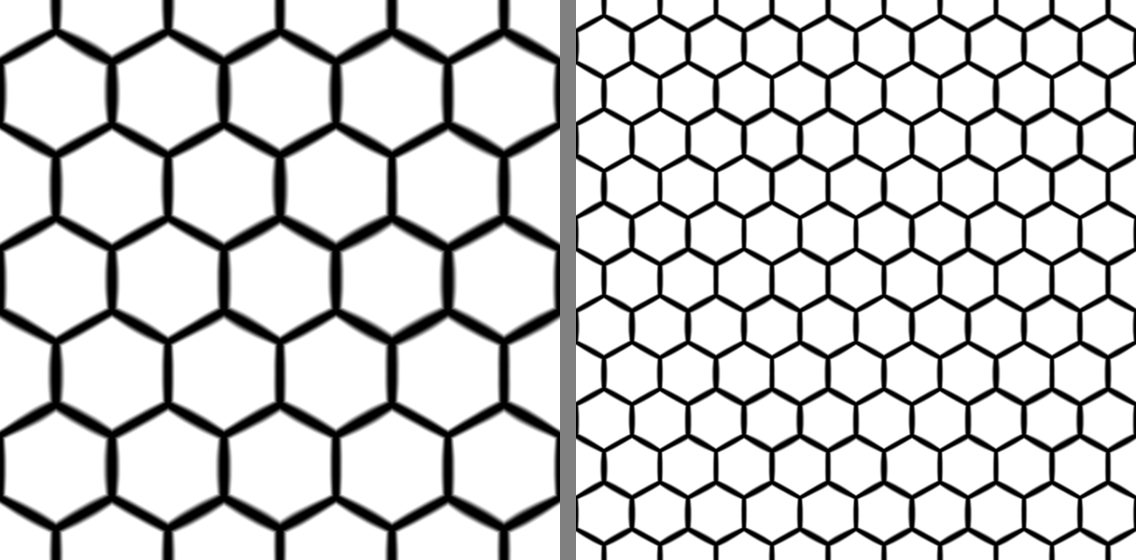
Left, the tile; right, the same tile 2 across and 2 down.
Write a three.js fragment shader that draws this pattern.

```glsl
// Honeycomb of soft black lines on white: 5 cells across, 6 staggered rows.
// Distances to the cell sides give the lines; wrapping noise varies their
// width, and they narrow slightly towards the corners where they meet.

varying vec2 vUv;

float hash(vec2 p) {
  return fract(sin(dot(p, vec2(127.1, 311.7))) * 43758.55);
}

// Value noise on a lattice that wraps after "period" cells.
float wrappedNoise(vec2 p, float period) {
  vec2 cell = floor(p);
  vec2 f = fract(p);
  f = f * f * (3.0 - 2.0 * f);
  vec2 lo = mod(cell, period);
  vec2 hi = mod(cell + 1.0, period);
  return mix(mix(hash(lo), hash(vec2(hi.x, lo.y)), f.x),
             mix(hash(vec2(lo.x, hi.y)), hash(hi), f.x), f.y);
}

// Distances from a point to the nearest and second nearest side of a
// hexagon centred on the origin, 1/5 wide and 2/9 tall.
vec2 sideDistances(vec2 p) {
  p = abs(p);
  vec2 normal = normalize(vec2(5.0, 9.0));
  float upright = 0.1 - p.x;
  float slant = dot(normal, vec2(0.0, 1.0 / 9.0) - p);
  float farSlant = dot(normal, vec2(p.x, 1.0 / 9.0 - p.y));
  return vec2(min(upright, slant), min(max(upright, slant), farSlant));
}

void main() {
  // Two interleaved grids of centres; the point lies inside one cell.
  vec2 pitch = vec2(1.0 / 5.0, 1.0 / 3.0);
  vec2 evenRow = sideDistances(mod(vUv, pitch) - 0.5 * pitch);
  vec2 oddRow = sideDistances(mod(vUv + 0.5 * pitch, pitch) - 0.5 * pitch);
  vec2 side = evenRow.x > oddRow.x ? evenRow : oddRow;

  // Line width: tapered at the corners, uneven along the sides.
  float taper = mix(0.86, 1.06, smoothstep(0.0, 0.045, side.y));
  float width = taper * mix(0.82, 1.18, wrappedNoise(vUv * 12.0, 12.0));

  // Soft-edged ink on white.
  float paper = smoothstep(0.0038, 0.0152, side.x / width);
  gl_FragColor = vec4(vec3(paper), 1.0);
}
```
